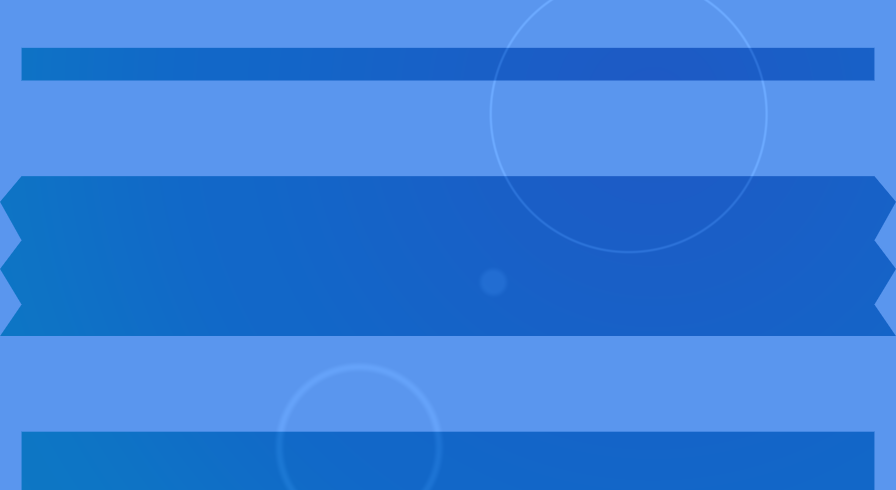
Give the GLSL for this background, as a WebGL 2 fragment shader.

```glsl
#version 300 es
precision highp float;

uniform vec2 u_resolution;
out vec4 fragColor;

// Lengths are in canvas heights, y points up
const vec3 SKY = vec3(0.353, 0.588, 0.932);
const vec3 INDIGO = vec3(0.120, 0.350, 0.772);
const vec3 AZURE = vec3(0.070, 0.402, 0.785);
const vec3 TEAL = vec3(0.050, 0.465, 0.770);
const vec3 GLOW = vec3(0.070, 0.080, 0.075);

const float INSET = 0.0440;
const vec2 TOP_BAR = vec2(0.8357, 0.9024);
const vec2 RIBBON = vec2(0.3143, 0.6405);
const vec2 BOTTOM_BAR = vec2(-0.1, 0.1190);

const float TOOTH_STEP = 0.1310;
const float FIRST_TIP = 0.0524;
const float TIP_DRIFT = 0.0060;
const float TOOTH_SLOPE = 0.65;

const vec2 GRADIENT_CENTER = vec2(1.333, 0.786);
const float AZURE_RADIUS = 0.83;
const float TEAL_RADIUS = 1.52;

const vec2 LARGE_RING = vec2(1.283, 0.767);
const float LARGE_RADIUS = 0.2815;
const float LARGE_WIDTH = 0.0045;
const vec2 SMALL_RING = vec2(0.733, 0.088);
const float SMALL_RADIUS = 0.1630;
const float SMALL_WIDTH = 0.0130;
const float SMALL_STRENGTH = 0.6;
const vec2 DOT = vec2(1.007, 0.424);
const float DOT_RADIUS = 0.0290;
const float DOT_SOFTNESS = 0.010;
const float DOT_STRENGTH = 0.6;

float coverage(float inside, float pixel) {
    return clamp(inside / pixel + 0.5, 0.0, 1.0);
}

float span(float y, vec2 limits) {
    return min(y - limits.x, limits.y - y);
}

// Inset of the ribbon's notched ends; each tip sits lower in its tooth
float toothInset(float y) {
    float depth = max(RIBBON.y - y, 0.0);
    float index = floor(depth / TOOTH_STEP);
    float t = depth - index * TOOTH_STEP;
    float tip = FIRST_TIP + index * TIP_DRIFT;
    return INSET * max(1.0 - t / tip, (t - tip) / (TOOTH_STEP - tip));
}

vec3 bandColor(vec2 p) {
    float d = length(p - GRADIENT_CENTER);
    vec3 inner = mix(INDIGO, AZURE, clamp(d / AZURE_RADIUS, 0.0, 1.0));
    return mix(inner, TEAL, smoothstep(AZURE_RADIUS, TEAL_RADIUS, d));
}

float ring(vec2 p, float radius, float width, float pixel) {
    float offset = abs(length(p) - radius);
    return 1.0 - smoothstep(0.0, max(width, pixel), offset);
}

void main() {
    float pixel = 1.0 / u_resolution.y;
    vec2 p = gl_FragCoord.xy * pixel;
    float aspect = u_resolution.x * pixel;
    float side = min(p.x, aspect - p.x);

    // Straight bars and the notched ribbon
    float bars = max(span(p.y, TOP_BAR), span(p.y, BOTTOM_BAR));
    bars = min(bars, side - INSET);
    float ribbon = (side - toothInset(p.y)) / sqrt(1.0 + TOOTH_SLOPE * TOOTH_SLOPE);
    ribbon = min(ribbon, span(p.y, RIBBON));
    float band = coverage(max(bars, ribbon), pixel);
    vec3 color = mix(SKY, bandColor(p), band);

    // Pale rings and a soft dot
    float light = ring(p - LARGE_RING, LARGE_RADIUS, LARGE_WIDTH, pixel);
    light += SMALL_STRENGTH * ring(p - SMALL_RING, SMALL_RADIUS, SMALL_WIDTH, pixel);
    float dotDistance = length(p - DOT);
    light += DOT_STRENGTH * (1.0 - smoothstep(DOT_RADIUS - DOT_SOFTNESS,
        DOT_RADIUS + DOT_SOFTNESS * 0.5, dotDistance));
    color += GLOW * light;

    fragColor = vec4(min(color, 1.0), 1.0);
}
```
